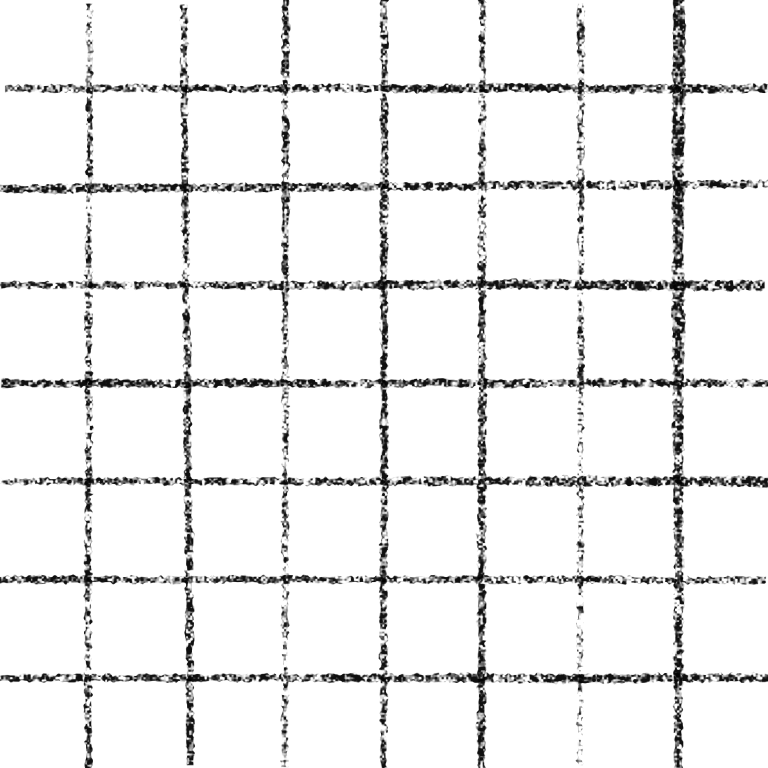
Reproduce this pattern procedurally as a Shadertoy shader.

```glsl
// Draws a hand-drawn charcoal grid: seven by seven grainy, uneven strokes on white.

float hash(vec2 p) {
    vec3 q = fract(vec3(p.xyx) * 0.1031);
    q += dot(q, q.yzx + 33.33);
    return fract((q.x + q.y) * q.z);
}

float valueNoise(vec2 p) {
    vec2 cell = floor(p), f = fract(p);
    f = f * f * (3.0 - 2.0 * f);
    return mix(mix(hash(cell), hash(cell + vec2(1, 0)), f.x),
               mix(hash(cell + vec2(0, 1)), hash(cell + vec2(1, 1)), f.x), f.y);
}

// Darkness of one stroke; p.x runs along it, p.y is the offset from its axis.
// shape: half width at start and end, ink load at start and end.
float stroke(vec2 p, vec4 shape, float id) {
    vec2 seed = vec2(37.0, 71.0) * id;

    // Wavering axis and ragged, uneven width
    float offset = p.y - 0.0022 * (valueNoise(vec2(p.x * 9.0, 0.5) + seed) - 0.5);
    float halfWidth = mix(shape.x, shape.y, p.x)
                    + 0.0016 * (valueNoise(vec2(p.x * 22.0, 5.5) + seed) - 0.5);
    float ragged = 0.0042 * (valueNoise(p * 210.0 + seed) - 0.5);
    float softness = max(0.0013, 0.75 / iResolution.y);
    float body = 1.0 - smoothstep(-softness, softness, abs(offset) - halfWidth + ragged);

    // Ends that stop slightly short of, or run past, the border
    float first = 0.013 * hash(seed + 3.0) - 0.006;
    float last = 1.006 - 0.013 * hash(seed + 8.0);
    body *= smoothstep(first - softness, first + softness, p.x)
          * (1.0 - smoothstep(last - softness, last + softness, p.x));

    // Paper tooth shows through where the ink is thin
    float ink = mix(shape.z, shape.w, p.x)
              + 0.45 * (valueNoise(vec2(p.x * 16.0, 9.5) + seed) - 0.5);
    float grain = 0.6 * valueNoise(p * 340.0 + seed + 13.0)
                + 0.4 * valueNoise(p * 185.0 + seed + 29.0);
    float threshold = mix(0.75, 0.42, ink);
    return 0.94 * body * smoothstep(threshold - 0.25, threshold + 0.25, grain);
}

void mainImage(out vec4 fragColor, in vec2 fragCoord) {
    vec2 uv = fragCoord / iResolution.xy;

    // Stroke shapes, columns from the left and rows from the bottom
    vec4 columns[7] = vec4[7](
        vec4(0.0042, 0.0036, 0.95, 0.55), vec4(0.0046, 0.0042, 1.00, 0.85),
        vec4(0.0033, 0.0042, 0.45, 1.00), vec4(0.0040, 0.0044, 0.95, 0.90),
        vec4(0.0054, 0.0040, 1.05, 0.65), vec4(0.0031, 0.0040, 0.25, 0.80),
        vec4(0.0052, 0.0080, 0.90, 1.05));
    vec4 rows[7] = vec4[7](
        vec4(0.0036, 0.0060, 0.95, 0.95), vec4(0.0045, 0.0040, 1.00, 0.80),
        vec4(0.0036, 0.0062, 0.80, 1.00), vec4(0.0049, 0.0044, 1.05, 0.85),
        vec4(0.0038, 0.0064, 0.85, 1.05), vec4(0.0052, 0.0044, 1.05, 0.85),
        vec4(0.0038, 0.0056, 0.90, 0.95));

    // Strokes darken each other where they cross
    float light = 1.0;
    for (int i = 0; i < 7; i++) {
        float k = float(i);
        float columnTilt = i == 1 ? -0.009 : 0.001;
        float rowTilt = i == 5 ? 0.006 : 0.0;
        float x = 0.1155 + 0.128 * k + columnTilt * (uv.y - 0.5);
        float y = 0.1170 + 0.128 * k + rowTilt * (uv.x - 0.5);
        light *= 1.0 - stroke(vec2(uv.y, uv.x - x), columns[i], k + 1.0);
        light *= 1.0 - stroke(vec2(uv.x, uv.y - y), rows[i], k + 11.0);
    }
    fragColor = vec4(vec3(light), 1.0);
}
```
